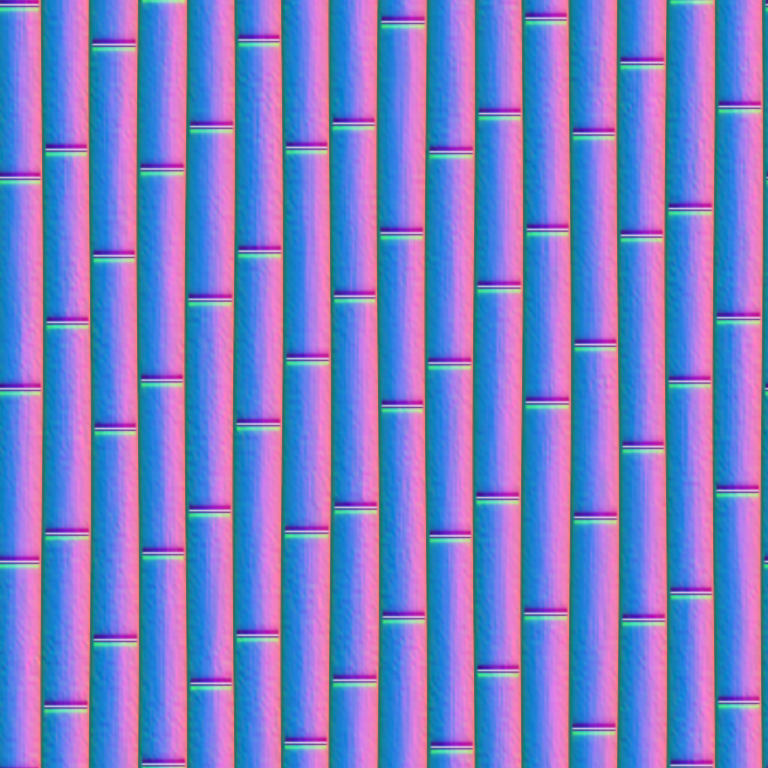
Give the GLSL for this texture map, as a Shadertoy shader.

```glsl
// Tiling normal map of sixteen upright bamboo stalks with ridged nodes and fine grain.

const float TAU = 6.28319;
const float STALKS = 16.0;

float hash(vec2 p) {
    vec3 q = fract(p.xyx * 0.1031);
    q += dot(q, q.yzx + 33.33);
    return fract((q.x + q.y) * q.z);
}

// Value noise that wraps over the unit square; cells holds whole numbers.
float wrapNoise(vec2 uv, vec2 cells) {
    vec2 p = uv * cells;
    vec2 i = floor(p);
    vec2 f = fract(p);
    f = f * f * (3.0 - 2.0 * f);
    vec2 a = mod(i, cells);
    vec2 b = mod(i + 1.0, cells);
    return mix(mix(hash(a), hash(vec2(b.x, a.y)), f.x),
               mix(hash(vec2(a.x, b.y)), hash(b), f.x), f.y);
}

// Bark relief: small pits and bumps, gathered in patches.
float barkHeight(vec2 uv) {
    float patches = wrapNoise(uv, vec2(32.0, 14.0));
    return wrapNoise(uv, vec2(210.0, 150.0)) * (0.35 + 0.9 * patches)
         + 0.6 * wrapNoise(uv, vec2(96.0, 40.0));
}

vec2 barkSlope(vec2 uv) {
    vec2 e = vec2(0.0013, 0.0);
    return vec2(barkHeight(uv - e.xy) - barkHeight(uv + e.xy),
                barkHeight(uv - e.yx) - barkHeight(uv + e.yx));
}

// Soft band that keeps its total strength when narrower than a pixel.
float band(float d, float center, float width, float pixel) {
    float w = length(vec2(width, 0.4 * pixel));
    float x = (d - center) / w;
    return exp(-x * x) * width / w;
}

// Signed distance, in stalk widths, to the nearest node of one stalk.
float nodeDistance(float y, float stalk) {
    float phase = stalk * 0.326 + 0.18 * (hash(vec2(stalk, 7.0)) - 0.5);
    float t = 2.0 * y + phase;
    float a = fract(t + 0.5) - 0.5;
    float b = fract(t + 0.95) - 0.5;
    return (abs(a) < abs(b) ? a : b) * 0.5 * STALKS;
}

void mainImage(out vec4 fragColor, in vec2 fragCoord) {
    vec2 uv = fragCoord / iResolution.xy;
    float pixel = STALKS / iResolution.y;

    // Stalk layout with slightly leaning sides
    float s = uv.x * STALKS + 0.11 + 0.025 * sin(TAU * (uv.y + 3.0 * uv.x));
    float stalk = mod(floor(s), STALKS);
    float u = fract(s);
    float edge = min(u, 1.0 - u);

    // Rounded cross section, streaked along the fibres
    float fibre = wrapNoise(uv, vec2(352.0, 22.0)) - 0.5;
    float stripe = wrapNoise(uv, vec2(160.0, 9.0)) - 0.5;
    float turn = u + 0.09 * fibre + 0.07 * stripe;
    float red = 0.08 + 0.855 * smoothstep(0.17, 0.86, turn);
    float blue = 0.94 - 1.5 * (u - 0.51) * (u - 0.51);
    vec3 color = vec3(red, 0.5, blue);

    // Bark grain
    vec2 slope = barkSlope(uv);
    color += vec3(0.13 * slope, -0.06 * abs(slope.x + slope.y));
    color.b += 0.04 * fibre;

    // Nodes: shaded upper lip, a pale and a dark hairline, bright lower lip
    float d = nodeDistance(uv.y, stalk);
    float span = smoothstep(0.02, 0.1, edge);
    float upper = band(d, 0.07, 0.055, pixel) + 0.18 * band(d, 0.15, 0.1, pixel);
    float lower = band(d, -0.085, 0.05, pixel) + 0.15 * band(d, -0.16, 0.08, pixel);
    float pale = band(d, 0.008, 0.02, pixel);
    float dark = band(d, -0.028, 0.014, pixel);
    float lip = span * clamp(upper + lower, 0.0, 1.0);
    color.r = mix(color.r, 0.5, 0.4 * lip);
    color.g += span * (0.37 * lower - 0.38 * upper);
    color.b -= 0.16 * lip;
    color = mix(color, vec3(0.88, 0.8, 0.9), 0.9 * span * pale);
    color = mix(color, vec3(0.35, 0.2, 0.5), 0.8 * span * dark);

    // Steep sides and the narrow gap between stalks
    color.b -= 0.16 * (1.0 - smoothstep(0.0, 0.09, edge));
    float gap = 1.0 - smoothstep(0.008, 0.02 + 0.7 * pixel, edge);
    color = mix(color, vec3(0.2, 0.4, 0.43), 0.85 * gap);

    fragColor = vec4(clamp(color, 0.0, 1.0), 1.0);
}
```
